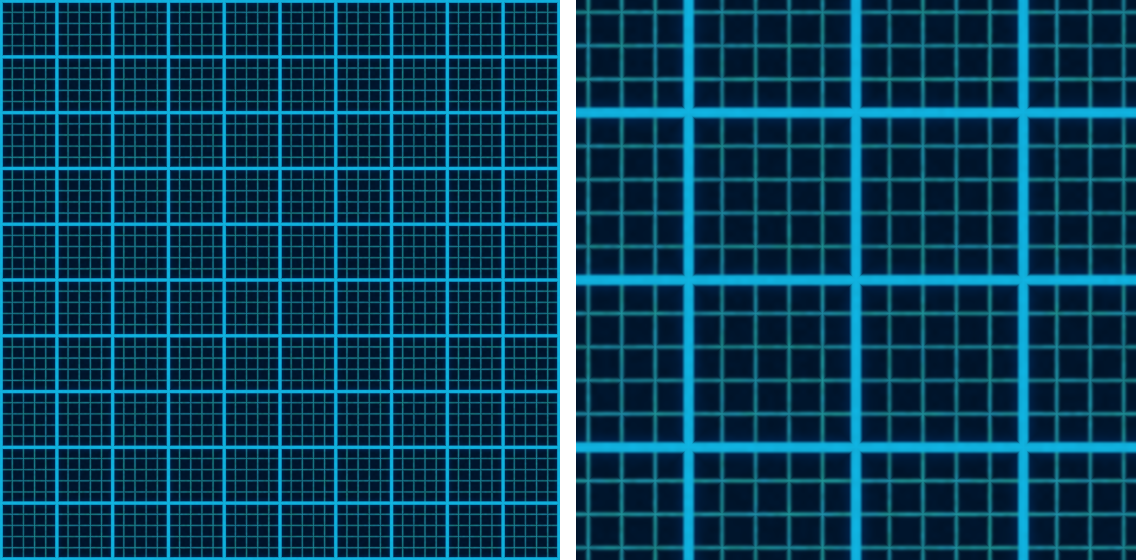
Left: the whole. Right: its middle third, enlarged.
Give the GLSL for this pattern, as a Shadertoy shader.

```glsl
// Glowing cyan graph grid: bold square cells, each split five by five by fine teal lines.
#define CELL 0.0996          // side of a bold cell, in canvas units
#define SUBDIVISIONS 5.0
#define MAJOR_HALF 0.0031
#define MAJOR_SOFT 0.0014
#define MINOR_SPREAD 0.0015
#define GLOW_SPREAD 0.0062
#define GRAIN 0.16
#define GROUND vec3(0.0, 0.080, 0.170)
#define GLOW vec3(0.0, 0.17, 0.38)
#define MINOR_COLOR vec3(0.10, 0.49, 0.55)
#define MAJOR_COLOR vec3(0.06, 0.66, 0.83)

float hash(vec2 p) {
    vec3 q = fract(vec3(p.xyx) * 0.1031);
    q += dot(q, q.yzx + 33.33);
    return fract((q.x + q.y) * q.z);
}

float valueNoise(vec2 p) {
    vec2 i = floor(p), f = fract(p);
    f = f * f * (3.0 - 2.0 * f);
    return mix(mix(hash(i), hash(i + vec2(1, 0)), f.x),
               mix(hash(i + vec2(0, 1)), hash(i + vec2(1, 1)), f.x), f.y);
}

// Distance on each axis to the nearest line of a grid
vec2 gridDistance(vec2 p, float spacing) {
    return abs(fract(p / spacing + 0.5) - 0.5) * spacing;
}

// Soft line profile, widened to stay smooth at low resolution
vec2 softLine(vec2 d, float spread, float pixel) {
    float s = sqrt(spread * spread + 0.16 * pixel * pixel);
    return exp(-d * d / (s * s)) * spread / s;
}

void mainImage(out vec4 fragColor, in vec2 fragCoord) {
    float pixel = 1.0 / min(iResolution.x, iResolution.y);
    vec2 p = (fragCoord - 0.5 * iResolution.xy) * pixel;
    vec2 majorDist = gridDistance(p, CELL);
    float minorCell = CELL / SUBDIVISIONS;

    // Ground with faint grain and a blue halo around the bold lines
    float grain = valueNoise(p * 256.0 + 300.0) - 0.5;
    vec2 halo = softLine(majorDist, GLOW_SPREAD, pixel);
    vec3 color = GROUND * (1.0 + GRAIN * grain);
    color = mix(color, GLOW, 0.7 * max(halo.x, halo.y));

    // Fine lines, slightly uneven in strength and hue
    vec2 lineId = floor(p / minorCell + 0.5);
    vec2 strength = 0.90 + 0.14 * vec2(hash(vec2(lineId.x + 70.0, 3.0)),
                                       hash(vec2(lineId.y + 70.0, 9.0)));
    vec2 minor = softLine(gridDistance(p, minorCell), MINOR_SPREAD, pixel) * strength;
    float wear = valueNoise(p * 110.0 + 200.0) - 0.5;
    vec3 teal = MINOR_COLOR * (1.0 + GRAIN * grain) + wear * vec3(0.0, 0.03, -0.08);
    float fine = max(minor.x, minor.y) + 0.15 * minor.x * minor.y;
    color = mix(color, teal, fine);

    // Bold lines with a brighter centre
    float edge = max(MAJOR_SOFT, 0.7 * pixel);
    vec2 major = 1.0 - smoothstep(MAJOR_HALF - edge, MAJOR_HALF + edge, majorDist);
    float bold = max(major.x, major.y);
    float centre = 1.0 - min(majorDist.x, majorDist.y) / MAJOR_HALF;
    vec3 cyan = MAJOR_COLOR * (1.0 + 0.06 * clamp(centre, 0.0, 1.0) + 0.04 * grain);
    color = mix(color, cyan, bold);

    fragColor = vec4(clamp(color, 0.0, 1.0), 1.0);
}
```
